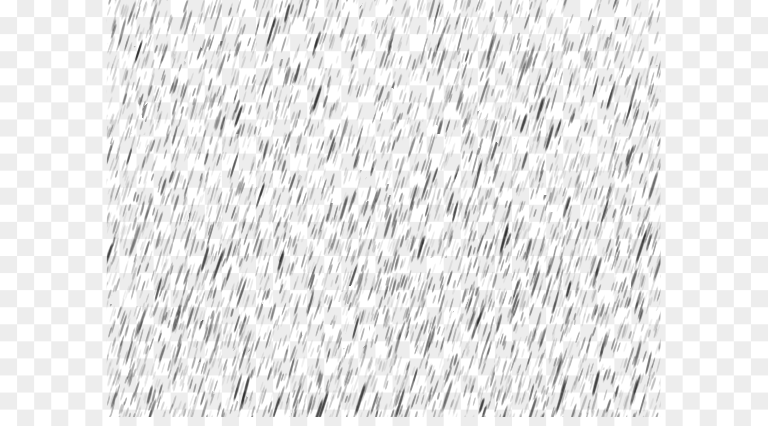
Write a WebGL 2 fragment shader that draws this texture.

```glsl
#version 300 es
precision highp float;
// Slanted grey rain streaks in a panel over a pale checkerboard.

uniform vec2 u_resolution;
out vec4 fragColor;

const float PI = 3.14159265;
const float CHECKER_COLUMNS = 45.0;
const float CHECKER_GREY = 0.93;
const float RAIN_TILT = 0.29;
const vec2 PANEL_MIN = vec2(0.139, -0.01);
const vec2 PANEL_MAX = vec2(0.860, 0.543);

vec4 hash4(vec2 cell, float seed) {
    vec4 h = fract(vec4(cell.xyx, seed) * vec4(0.1031, 0.1030, 0.0973, 0.1099));
    h += dot(h, h.wzxy + 33.33);
    return fract((h.xxyz + h.yzzw) * h.zywx);
}

float valueNoise(vec2 p) {
    vec2 cell = floor(p);
    vec2 f = smoothstep(0.0, 1.0, p - cell);
    float low = mix(hash4(cell, 7.0).x, hash4(cell + vec2(1, 0), 7.0).x, f.x);
    float high = mix(hash4(cell + vec2(0, 1), 7.0).x, hash4(cell + vec2(1, 1), 7.0).x, f.x);
    return mix(low, high, f.y);
}

// Two-tone board with edges one pixel wide
float checkerboard(vec2 p, float columns, float pixel) {
    vec2 wave = sin(PI * p * columns) / (PI * columns * pixel * 0.5);
    vec2 side = clamp(wave, -1.0, 1.0);
    return mix(CHECKER_GREY, 1.0, 0.5 + 0.5 * side.x * side.y);
}

// Soft needle along y, narrowing and fading at both ends
float streak(vec2 p, float halfLength, float halfWidth, float pixel) {
    float along = abs(p.y) / halfLength;
    float width = halfWidth * sqrt(max(1.0 - along * along, 0.0));
    float blurred = width + 0.5 * pixel;
    float across = 1.0 - smoothstep(0.15, 1.0, abs(p.x) / blurred);
    return across * (width / blurred) * (1.0 - smoothstep(0.55, 1.0, along));
}

// Light that passes one layer of jittered streaks
// size: half width and longest half length; ink: faintest and darkest opacity
float rainLayer(vec2 p, vec2 spacing, vec2 size, vec2 ink, float density,
                float seed, float pixel) {
    vec2 home = floor(p / spacing);
    float light = 1.0;
    for (int j = -1; j <= 1; j++) {
        for (int i = -1; i <= 1; i++) {
            vec2 cell = home + vec2(i, j);
            vec4 place = hash4(cell + 200.0, seed);
            vec4 shape = hash4(cell + 500.0, seed + 3.7);
            vec2 d = p - (cell + place.xy) * spacing;
            d.x += d.y * (shape.x - 0.5) * 0.09;
            float halfLength = size.y * mix(0.5, 1.0, shape.y);
            float halfWidth = size.x * mix(0.7, 1.2, shape.z);
            float opacity = mix(ink.x, ink.y, shape.w * shape.w);
            float present = step(place.z, density);
            light *= 1.0 - present * opacity * streak(d, halfLength, halfWidth, pixel);
        }
    }
    return light;
}

float panelMask(vec2 p, float pixel) {
    vec2 inside = min(p - PANEL_MIN, PANEL_MAX - p);
    return smoothstep(-0.5 * pixel, 0.5 * pixel, min(inside.x, inside.y));
}

void main() {
    float pixel = 1.0 / u_resolution.x;
    // Canvas width is one unit; y runs down from the top edge
    vec2 p = vec2(gl_FragCoord.x, u_resolution.y - gl_FragCoord.y) * pixel;

    // Turn the plane so that the rain falls along y
    float c = cos(RAIN_TILT), s = sin(RAIN_TILT);
    vec2 rain = vec2(c * p.x + s * p.y, c * p.y - s * p.x);

    // Uneven showers, slightly thinner near the top
    float shower = 0.6 + 0.4 * valueNoise(p * 14.0) + 0.3 * smoothstep(0.0, 0.3, p.y);

    float light = 1.0;
    light *= rainLayer(rain, vec2(0.008, 0.024), vec2(0.0014, 0.012),
                       vec2(0.08, 0.55), 0.85 * shower, 1.0, pixel);
    light *= rainLayer(rain + 0.37, vec2(0.009, 0.027), vec2(0.0015, 0.014),
                       vec2(0.10, 0.60), 0.85 * shower, 2.0, pixel);
    light *= rainLayer(rain + 0.71, vec2(0.014, 0.040), vec2(0.0018, 0.020),
                       vec2(0.15, 0.75), 0.75 * shower, 3.0, pixel);
    light *= rainLayer(rain + 0.93, vec2(0.026, 0.060), vec2(0.0023, 0.027),
                       vec2(0.50, 0.95), 0.40 * shower, 4.0, pixel);

    float board = checkerboard(p, CHECKER_COLUMNS, pixel);
    float tone = board * mix(1.0, light, panelMask(p, pixel));
    fragColor = vec4(vec3(tone), 1.0);
}
```
